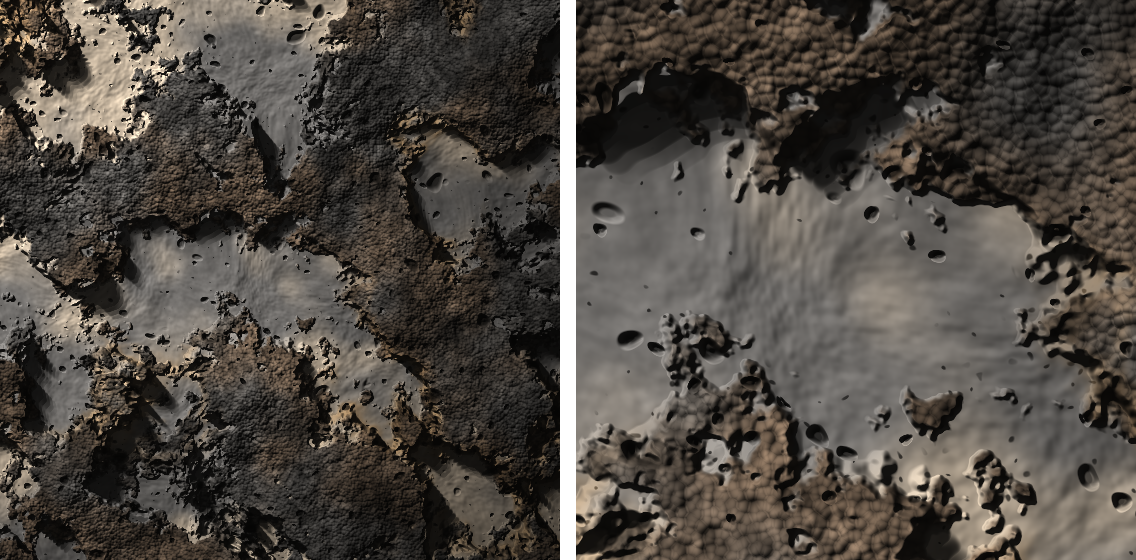
Left: the whole. Right: its middle third, enlarged.
Give the GLSL for this texture, as a WebGL 2 fragment shader.

```glsl
#version 300 es
precision highp float;

uniform vec2 u_resolution;
out vec4 fragColor;

#define PATCH_SCALE 5.6
#define CRUST_LEVEL 0.48
#define CRUST_HEIGHT 0.046
#define GRAIN_SCALE 190.0
#define GRAIN_HEIGHT 0.0028
#define LUMP_HEIGHT 0.019
#define PIT_DEPTH 0.012
#define SHADOW_SLOPE 0.48
#define SHADOW_STEPS 10
#define EXPOSURE 0.84

const vec3 LIGHT = vec3(-0.56, 0.58, 0.59);

float hash(vec2 p) {
    return fract(sin(dot(p, vec2(127.1, 311.7))) * 43758.5453);
}

vec2 hash2(vec2 p) {
    return vec2(hash(p), hash(p + 19.7));
}

float noise(vec2 p) {
    vec2 i = floor(p), f = fract(p);
    f = f * f * (3.0 - 2.0 * f);
    return mix(mix(hash(i), hash(i + vec2(1, 0)), f.x),
               mix(hash(i + vec2(0, 1)), hash(i + vec2(1, 1)), f.x), f.y);
}

float fbm(vec2 p, int octaves) {
    float sum = 0.0, total = 0.0, amp = 0.5;
    for (int i = 0; i < octaves; i++) {
        sum += amp * noise(p);
        total += amp;
        amp *= 0.56;
        p = mat2(1.6, 1.2, -1.2, 1.6) * p + 3.7;
    }
    return sum / total;
}

// Positive on the crust, negative on the bare plaster
float crustField(vec2 p, int octaves) {
    vec2 warp = vec2(noise(p * 10.0), noise(p * 10.0 + 31.0)) - 0.5;
    return fbm((p + 0.05 * warp) * PATCH_SCALE + 11.3, octaves) - CRUST_LEVEL;
}

float slabHeight(vec2 p, float field) {
    float thickness = CRUST_HEIGHT * (0.15 + 1.1 * noise(p * 7.0 + 5.0));
    return thickness * smoothstep(-0.02, 0.03, field) + 0.025 * field;
}

// Loose grains reach past the rim of the slab
float grainCover(vec2 p, float field) {
    return smoothstep(-0.03, 0.03, field + 0.42 * (fbm(p * 38.0, 4) - 0.48));
}

// Rounded cellular grains, 1 at the centre of each
float grains(vec2 p) {
    p *= GRAIN_SCALE;
    vec2 cell = floor(p), f = p - cell;
    float nearest = 1.0;
    for (int y = -1; y <= 1; y++)
    for (int x = -1; x <= 1; x++) {
        vec2 o = vec2(x, y);
        vec2 d = o + hash2(cell + o) - f;
        nearest = min(nearest, dot(d, d));
    }
    return 1.0 - nearest;
}

// Scattered uneven holes, one at most in each cell
float pits(vec2 p, float scale, float chance) {
    vec2 q = mat2(0.8, 0.6, -0.6, 0.8) * p * scale;
    q += 0.4 * vec2(noise(q * 1.6), noise(q * 1.6 + 8.0));
    vec2 cell = floor(q);
    vec2 centre = 0.3 + 0.4 * hash2(cell + 4.0);
    float radius = mix(0.1, 0.29, hash(cell + 9.0));
    float hole = smoothstep(radius, radius * 0.4, length(fract(q) - centre));
    return hole * smoothstep(-0.05, 0.05, chance - hash(cell + 2.0));
}

// Holes gather along the rims
float allPits(vec2 p, float field) {
    float rim = exp(-field * field * 250.0);
    return max(pits(p, 19.0, 0.12 + 0.35 * rim), pits(p + 0.37, 40.0, 0.1 + 0.4 * rim));
}

float relief(vec2 p) {
    float field = crustField(p, 6);
    float cover = grainCover(p, field);
    float lumps = fbm(p * 24.0 + 2.0, 4) * LUMP_HEIGHT * (0.1 + 0.9 * cover);
    return slabHeight(p, field) + lumps + cover * GRAIN_HEIGHT * grains(p)
         - PIT_DEPTH * allPits(p, field);
}

float castShadow(vec2 p, float base) {
    vec2 toLight = normalize(LIGHT.xy);
    float shade = 0.0;
    for (int i = 1; i <= SHADOW_STEPS; i++) {
        float t = 0.009 * float(i);
        vec2 q = p + toLight * t;
        float rise = slabHeight(q, crustField(q, 5)) - base - SHADOW_SLOPE * t;
        shade = max(shade, rise / (0.011 + 0.17 * t));
    }
    return smoothstep(0.0, 1.0, shade);
}

void main() {
    vec2 uv = gl_FragCoord.xy / u_resolution;
    vec2 p = gl_FragCoord.xy / u_resolution.y;
    float field = crustField(p, 6);
    float cover = grainCover(p, field);
    float pit = allPits(p, field);

    // Plaster, stained rim and crust
    vec3 plaster = mix(vec3(0.45, 0.44, 0.43), vec3(0.80, 0.73, 0.64),
                       smoothstep(0.38, 0.65, fbm(p * 5.0 + 40.0, 3)));
    plaster *= 0.86 + 0.28 * fbm(p * 50.0, 4);
    plaster *= 1.0 - 0.65 * pits(p, 105.0, 0.03 + 1.8 * max(0.0, field + 0.16));
    float stain = smoothstep(0.45, 0.7, noise(p * 4.0 + 23.0)) * exp(-field * field * 500.0);
    plaster = mix(plaster, vec3(0.68, 0.53, 0.35), 0.75 * stain);
    vec3 crust = mix(vec3(0.235, 0.228, 0.22), vec3(0.30, 0.25, 0.205),
                     smoothstep(0.42, 0.72, fbm(p * 6.0 + 60.0, 3)));
    crust = mix(crust, vec3(0.48, 0.37, 0.25), 0.6 * stain);
    crust *= mix(0.5, 1.2, grains(p)) * (0.7 + 0.6 * noise(p * GRAIN_SCALE * 0.6));
    crust *= 0.45 + 1.2 * fbm(p * 15.0 + 70.0, 4);
    vec3 colour = mix(plaster, crust, cover) * (1.0 - 0.65 * pit);

    // Raking light from the upper left
    vec2 e = vec2(0.0018, 0.0);
    float h = relief(p);
    vec2 slope = vec2(relief(p + e.xy) - h, relief(p + e.yx) - h) / e.x;
    vec3 normal = normalize(vec3(-slope, 1.0));
    float diffuse = min(max(dot(normal, LIGHT), 0.0) / LIGHT.z, 1.5);
    float lit = diffuse * (1.0 - 0.93 * castShadow(p, slabHeight(p, field)));

    // Falloff towards the right and the bottom
    float falloff = 1.1 - 0.5 * smoothstep(0.35, 1.05, uv.x);
    falloff *= 0.68 + 0.32 * smoothstep(-0.05, 0.4, uv.y);
    colour *= EXPOSURE * falloff * (0.1 + 0.9 * lit);
    fragColor = vec4(clamp(colour + vec3(0.014, 0.013, 0.011), 0.0, 1.0), 1.0);
}
```
